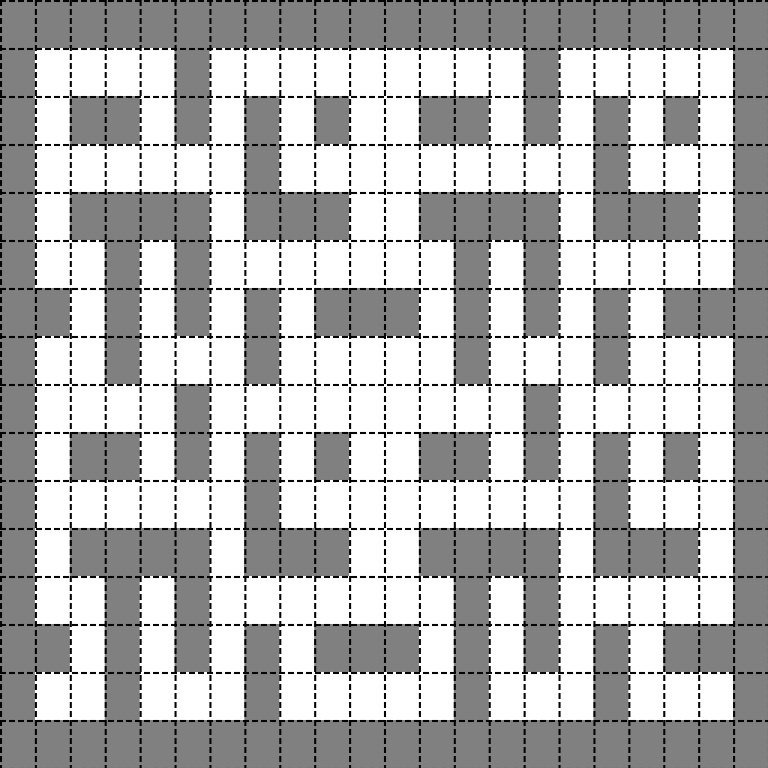
A WebGL 2 fragment shader for this pattern:

```glsl
#version 300 es
precision highp float;
// A maze of grey wall bars on white, under a dashed black grid of 22 by 16 cells.
// One 10 by 7 tile of bars repeats twice across and twice down inside a
// one-cell frame; every edge is smoothed by its coverage of the pixel.

uniform vec2 u_resolution;
out vec4 fragColor;

const vec2 GRID = vec2(22.0, 16.0);   // cells across and down
const vec2 TILE = vec2(10.0, 7.0);    // cells in one repeat
const float FRAME = 1.0;              // frame thickness in cells

const float LINE_WIDTH = 0.0027;      // in canvas units
const float LINE_SHIFT = 0.0013;      // lines sit right of and below cell edges
const float DASH_PERIOD = 6.0 / 512.0;
const float DASH_LENGTH = 4.0 / 512.0;

const vec3 FLOOR_COLOR = vec3(1.0);
const vec3 WALL_COLOR = vec3(0.5);
const vec3 LINE_COLOR = vec3(0.01);

// Wall bars of one tile: left, top, width, height in cells
const int BAR_COUNT = 10;
const vec4 BARS[BAR_COUNT] = vec4[BAR_COUNT](
    vec4(1, 1, 2, 1), vec4(4, 0, 1, 2),
    vec4(6, 1, 1, 3), vec4(6, 3, 3, 1),
    vec4(8, 1, 1, 1), vec4(1, 3, 4, 1),
    vec4(2, 3, 1, 4), vec4(4, 3, 1, 3),
    vec4(6, 5, 1, 2), vec4(8, 5, 3, 1));

// Signed distance to coverage, per axis
vec2 coverage(vec2 dist, vec2 pixel) {
    return clamp(0.5 - dist / pixel, 0.0, 1.0);
}

// Offset from the nearest multiple of the period
vec2 wrapCentered(vec2 p, vec2 period) {
    return mod(p + 0.5 * period, period) - 0.5 * period;
}

float boxCoverage(vec2 offset, vec2 size, vec2 pixel) {
    vec2 c = coverage(abs(offset) - 0.5 * size, pixel);
    return c.x * c.y;
}

// Frame plus repeated bars; touching parts add up without a seam
float wallCoverage(vec2 cell, vec2 pixel) {
    float wall = 1.0 - boxCoverage(cell - 0.5 * GRID, GRID - 2.0 * FRAME, pixel);
    for (int i = 0; i < BAR_COUNT; i++) {
        vec2 center = FRAME + BARS[i].xy + 0.5 * BARS[i].zw;
        wall += boxCoverage(wrapCentered(cell - center, TILE), BARS[i].zw, pixel);
    }
    return min(wall, 1.0);
}

// Dashed lines along both axes, dashes starting at the left and top edges
float gridCoverage(vec2 p, vec2 pixel) {
    vec2 toLine = abs(wrapCentered(p - LINE_SHIFT, 1.0 / GRID));
    vec2 line = coverage(toLine - 0.5 * LINE_WIDTH, pixel);
    vec2 toDash = abs(wrapCentered(p - 0.5 * DASH_LENGTH, vec2(DASH_PERIOD)));
    vec2 dash = coverage(toDash - 0.5 * DASH_LENGTH, pixel);
    vec2 dashed = line * dash.yx;
    return max(dashed.x, dashed.y);
}

void main() {
    vec2 pixel = 1.0 / u_resolution;
    vec2 p = gl_FragCoord.xy * pixel;
    p.y = 1.0 - p.y;   // rows count from the top

    vec3 color = mix(FLOOR_COLOR, WALL_COLOR, wallCoverage(p * GRID, pixel * GRID));
    color = mix(color, LINE_COLOR, gridCoverage(p, pixel));
    fragColor = vec4(color, 1.0);
}
```
